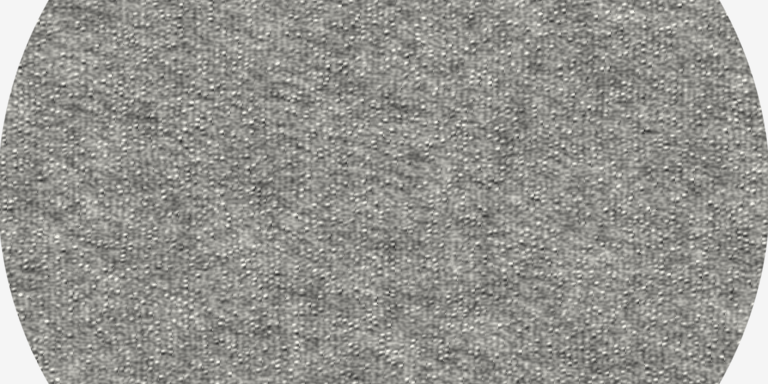
This texture is drawn by a Shadertoy shader. Its source:

```glsl
// Heathered grey knit fabric seen through a large round cutout on a pale ground.

const vec3  BACKDROP     = vec3(0.962);
const vec3  YARN_TINT    = vec3(1.008, 1.003, 0.970);
const float BASE_SHADE   = 0.548;
const float DISC_RADIUS  = 1.006;            // in canvas heights
const vec2  STITCHES     = vec2(63.0, 70.0); // wales and courses per height
const vec2  SPECK_SIZE   = vec2(0.36, 0.25); // in stitches
const vec2  SHADOW_SHIFT = vec2(-0.12, 0.52);
const float SPECK_GAIN   = 0.37;
const float SHADOW_GAIN  = 0.62;
const float BLOTCH_GAIN  = 0.17;
const float CREASE_GAIN  = 0.19;
const float FIBRE_GAIN   = 0.23;
const float WALE_GAIN    = 0.026;
const float GRAIN_SLOPE  = 0.22;             // streaks fall to the right

vec2 hash2(vec2 p) {
    vec3 q = fract(p.xyx * vec3(0.1031, 0.1030, 0.0973));
    q += dot(q, q.yzx + 33.33);
    return fract((q.xx + q.yz) * q.zy);
}

float cornerSlope(vec2 cell, vec2 offset) {
    float angle = 6.28318 * hash2(cell + 57.0).x;
    return dot(vec2(cos(angle), sin(angle)), offset);
}

float gradientNoise(vec2 p) {
    vec2 i = floor(p), f = fract(p);
    vec2 u = f * f * f * (f * (f * 6.0 - 15.0) + 10.0);
    vec2 e = vec2(1.0, 0.0);
    float low  = mix(cornerSlope(i, f), cornerSlope(i + e, f - e), u.x);
    float high = mix(cornerSlope(i + e.yx, f - e.yx), cornerSlope(i + 1.0, f - 1.0), u.x);
    return mix(low, high, u.y);
}

float fbm(vec2 p) {
    float sum = 0.0, gain = 0.6;
    for (int i = 0; i < 4; i++) {
        sum += gain * gradientNoise(p);
        p = p * 2.03 + 17.3;
        gain *= 0.62;
    }
    return sum;
}

float speck(vec2 d) {
    d.y -= 0.25 * d.x;
    d /= SPECK_SIZE;
    return exp(-dot(d, d));
}

// Bright loop tips with the dark gap below each one
float stitchRelief(vec2 p) {
    vec2 cell = floor(p);
    float relief = 0.0;
    for (int y = -1; y <= 1; y++) {
        for (int x = -1; x <= 1; x++) {
            vec2 id = cell + vec2(x, y);
            vec2 jitter = hash2(id + 11.0);
            vec2 d = p - id - 0.5 - vec2(0.35, 0.6) * (jitter - 0.5);
            float strength = hash2(id + 203.0).x;
            strength *= strength;
            relief += strength * (speck(d) - SHADOW_GAIN * speck(d + SHADOW_SHIFT));
        }
    }
    return relief;
}

float fabricShade(vec2 p) {
    vec2 grain = vec2(p.x, p.y + GRAIN_SLOPE * p.x) + 5.0;
    vec2 warp = vec2(gradientNoise(p * 5.0 + 3.0), gradientNoise(p * 6.0 + 41.0));
    vec2 knit = (p + 0.014 * warp) * STITCHES + 20.0;
    knit.y += 0.5 * mod(floor(knit.x), 2.0);

    float shade = BASE_SHADE;
    shade += BLOTCH_GAIN * fbm(grain * vec2(4.5, 11.0));
    shade += CREASE_GAIN * gradientNoise(grain * vec2(24.0, 56.0) + warp);
    shade += FIBRE_GAIN * gradientNoise(p * vec2(82.0, 118.0) + 9.0);
    shade += WALE_GAIN * cos(6.28318 * (knit.x - 0.5));
    shade += SPECK_GAIN * stitchRelief(knit);
    return clamp(shade, 0.2, 0.95);
}

void mainImage(out vec4 fragColor, in vec2 fragCoord) {
    vec2 p = fragCoord / iResolution.y;
    vec2 centre = 0.5 * iResolution.xy / iResolution.y;

    vec3 fabric = fabricShade(p) * YARN_TINT;

    // Round cutout with a smooth rim
    float rim = length(p - centre) - DISC_RADIUS;
    float soft = 1.0 / iResolution.y;
    vec3 colour = mix(fabric, BACKDROP, smoothstep(-soft, soft, rim));
    fragColor = vec4(colour, 1.0);
}
```
